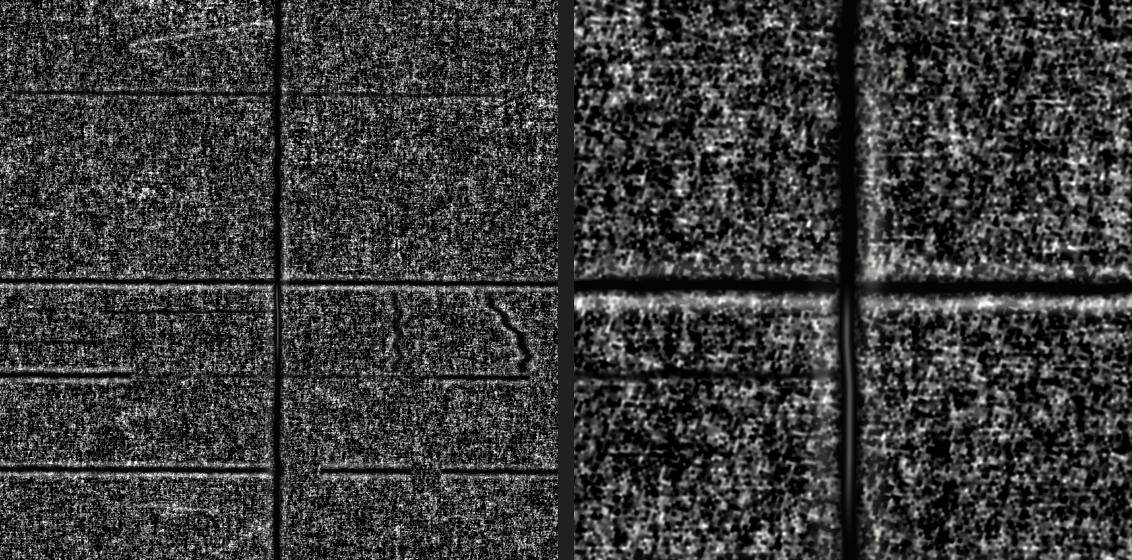
Left: the whole. Right: its middle third, enlarged.
Write a Shadertoy shader that draws this texture map.

```glsl
// Weathered board surface in grey relief: two columns of grainy panels divided
// by a central seam and uneven horizontal joints. Layered value noise makes the
// grain; Gaussian line profiles carve the joints, cracks and scratches.

const float BASE_LEVEL   = 0.213;
const float GRAIN_GAIN   = 0.188;
const float GRAIN_SKEW   = 0.020;
const float DARK_LEVEL   = 0.015;
const vec3  TINT         = vec3(1.0, 1.0, 0.98);
const float COURSE_PITCH = 0.168;   // spacing of the horizontal joints
const float COURSE_START = -0.008;
const float JOINT_TILT   = -0.006;
const float JOINT_WIDTH  = 0.0046;
const float RIM_GAIN     = 0.50;
const float SEAM_X       = 0.497;
const float SEAM_WIDTH   = 0.0068;

// Joint runs: course number, left end, right end, depth
const int JOINT_COUNT = 10;
const vec4 JOINTS[JOINT_COUNT] = vec4[](
    vec4(1, -0.02, 0.485, 0.95), vec4(1, 0.575, 0.735, 1.0),
    vec4(1, 0.79, 1.02, 0.85),  vec4(2, -0.02, 0.235, 1.0),
    vec4(2, 0.24, 0.78, 0.40),  vec4(2, 0.78, 0.95, 0.75),
    vec4(3, -0.02, 0.49, 0.95), vec4(3, 0.505, 1.02, 0.95),
    vec4(5, 0.02, 0.485, 0.60), vec4(5, 0.505, 0.90, 0.50));

// Scratches: both end points; a positive gain is light, a negative one dark
const int SCRATCH_COUNT = 6;
const vec4 SCRATCHES[SCRATCH_COUNT] = vec4[](
    vec4(0.18, 0.443, 0.49, 0.443), vec4(0.237, 0.44, 0.237, 0.35),
    vec4(0.00, 0.390, 0.20, 0.388), vec4(0.235, 0.92, 0.485, 0.962),
    vec4(0.24, 0.098, 0.39, 0.088), vec4(0.38, 0.01, 0.49, 0.068));
const float SCRATCH_GAIN[SCRATCH_COUNT] =
    float[](-0.85, -0.60, -0.50, 0.30, 0.34, 0.28);

// Rough patches: centre and radii
const int PATCH_COUNT = 5;
const vec4 PATCHES[PATCH_COUNT] = vec4[](
    vec4(0.36, 0.985, 0.15, 0.040), vec4(0.25, 0.665, 0.10, 0.030),
    vec4(0.57, 0.720, 0.09, 0.050), vec4(0.93, 0.805, 0.08, 0.040),
    vec4(0.04, 0.750, 0.025, 0.015));

float hash(vec2 cell) {
    uvec2 q = uvec2(ivec2(cell)) * uvec2(1597u, 3571u);
    uint h = (q.x ^ (q.y << 7)) * 2654435u + q.y;
    h = (h ^ (h >> 15)) * 73244475u;
    h = (h ^ (h >> 13)) * 73244475u;
    return float((h ^ (h >> 16)) & 65535u) / 65535.0;
}

// Value noise, centred on zero
float noise(vec2 p) {
    vec2 i = floor(p), f = fract(p);
    f = f * f * (3.0 - 2.0 * f);
    float low  = mix(hash(i), hash(i + vec2(1, 0)), f.x);
    float high = mix(hash(i + vec2(0, 1)), hash(i + vec2(1, 1)), f.x);
    return mix(low, high, f.y) - 0.5;
}

float bell(float d, float width) { return exp(-d * d / (width * width)); }

float span(float x, float a, float b) {
    return smoothstep(a - 0.006, a + 0.006, x) * (1.0 - smoothstep(b - 0.006, b + 0.006, x));
}

float segmentDistance(vec2 p, vec2 a, vec2 b) {
    vec2 ab = b - a;
    return length(p - a - ab * clamp(dot(p - a, ab) / dot(ab, ab), 0.0, 1.0));
}

float grain(vec2 p) {
    vec2 turned = mat2(0.94, 0.34, -0.34, 0.94) * p;
    return 3.5 * noise(turned * vec2(470, 440) + 900.0)
         + 2.4 * noise(p * vec2(270, 150))
         + 1.6 * noise(p * vec2(55, 470) + 37.0)
         + 0.8 * noise(p * vec2(90, 60) + 71.0)
         + 1.1 * noise(p * vec2(290, 32) + 113.0);
}

// Darken a groove and raise its two rims
void carve(inout float v, float d, float width, float depth, vec2 rims) {
    vec2 rim = depth * rims * vec2(bell(d + 2.2 * width, width), bell(d - 2.2 * width, width));
    v = v * (1.0 - 0.6 * min(rim.x + rim.y, 1.0)) + rim.x + rim.y;
    v = mix(v, DARK_LEVEL, min(depth * 1.3, 1.0) * min(1.35 * bell(d, width), 1.0));
}

void mainImage(out vec4 fragColor, in vec2 fragCoord) {
    vec2 uv = fragCoord / iResolution.xy;

    // Grain and rough patches
    float n = grain(uv), rough = 0.0;
    for (int i = 0; i < PATCH_COUNT; i++) {
        vec2 q = (uv - PATCHES[i].xy) / PATCHES[i].zw;
        rough = max(rough, exp(-dot(q, q)));
    }
    n += 3.2 * rough * noise(uv * vec2(150, 210) + 211.0) + 0.2 * rough;
    float v = max(BASE_LEVEL + GRAIN_GAIN * n + GRAIN_SKEW * (n * n - 1.0), 0.0);

    // Scratches
    vec2 bent = uv + 0.003 * noise(uv * 60.0 + 17.0);
    for (int i = 0; i < SCRATCH_COUNT; i++) {
        float mark = SCRATCH_GAIN[i] * bell(segmentDistance(bent, SCRATCHES[i].xy, SCRATCHES[i].zw), 0.0032);
        v = v * (1.0 + min(mark, 0.0)) + max(mark, 0.0);
    }

    // Horizontal joints with worn rims
    float wear = 0.9 + 0.8 * noise(uv * vec2(75, 40) + 53.0);
    for (int i = 0; i < JOINT_COUNT; i++) {
        vec4 j = JOINTS[i];
        float y = COURSE_START + j.x * COURSE_PITCH + JOINT_TILT * (uv.x - 0.5);
        float d = uv.y - y + 0.002 * noise(vec2(uv.x * 45.0, j.x * 9.0));
        float depth = j.w * span(uv.x, j.y, j.z);
        float upper = j.x == 3.0 ? 0.45 : 0.75;
        carve(v, d, JOINT_WIDTH * mix(0.5, 1.0, j.w), depth, RIM_GAIN * wear * vec2(1.0, upper) * j.w);
    }

    // Cracks across the course below the middle joint
    float t = (0.485 - uv.y) / 0.155;
    float wobble = 0.016 * noise(vec2(uv.y * 55.0, 5.0)) + 0.006 * noise(vec2(uv.y * 160.0, 8.0));
    float inCourse = span(uv.y, 0.335, 0.48);
    carve(v, uv.x - 0.883 - 0.058 * smoothstep(0.1, 0.7, t) - wobble, 0.0070,
          inCourse * mix(0.6, 0.95, t), vec2(0.38, 0.25) * wear);
    carve(v, uv.x - 0.713 - wobble, 0.0055, 0.6 * inCourse, vec2(0.24));

    // Central seam: light right edge above, split by a thin ridge below
    float sx = uv.x - SEAM_X + 0.003 * noise(vec2(uv.y * 30.0, 3.0));
    float lower = 1.0 - smoothstep(0.47, 0.50, uv.y);
    float glow = 0.14 + 0.22 * span(uv.y, 0.50, 0.61);
    carve(v, sx, SEAM_WIDTH, 0.9, vec2(0.04 + 0.18 * lower, glow) * wear);
    v += 0.30 * lower * smoothstep(0.34, 0.40, uv.y) * bell(sx, 0.0018);

    fragColor = vec4(clamp(v, 0.0, 1.0) * TINT, 1.0);
}
```
